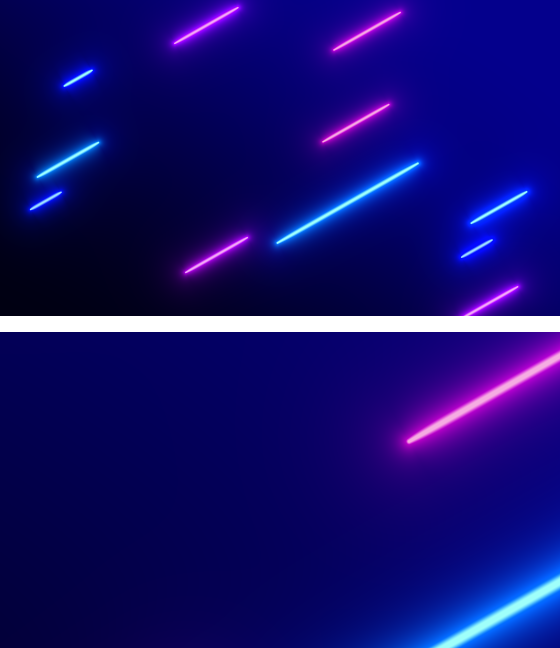
Top: the whole. Bottom: its middle third, enlarged.
A Shadertoy shader for this background:

```glsl
// Slanted neon light streaks glowing over a deep blue diagonal gradient.

const int STREAK_COUNT = 9;
const vec2 SLANT = vec2(0.870, 0.493);          // shared streak direction
const vec2 FIRST_SPOT = vec2(0.615, 0.345);     // start of the scatter sequence
const vec2 SCATTER_STEP = vec2(0.7549, 0.5698); // low-discrepancy increments

const vec3 TEAL = vec3(0.0, 0.72, 0.74);
const vec3 AZURE = vec3(0.0, 0.34, 0.95);
const vec3 BLUE = vec3(0.0, 0.06, 0.90);
const vec3 MAGENTA = vec3(0.74, 0.0, 0.80);
const vec3 PINK = vec3(0.80, 0.0, 0.42);

// Sine-free hash: one number to two values in 0..1
vec2 hash21(float n) {
    vec3 p = fract(vec3(n) * vec3(0.1031, 0.1030, 0.0973));
    p += dot(p, p.yzx + 33.33);
    return fract((p.xx + p.yz) * p.zy);
}

// x: distance to the segment, y: position along it from -1 to 1
vec2 segment(vec2 p, vec2 centre, float halfLength) {
    vec2 q = p - centre;
    float along = clamp(dot(q, SLANT), -halfLength, halfLength);
    return vec2(length(q - SLANT * along), along / halfLength);
}

// Adds a wide halo, a tight glow and a bright core with tapered ends
vec3 addStreak(vec3 col, vec2 p, vec2 centre, float halfLength, float width,
               vec3 glow, vec3 halo, vec3 core, float blur) {
    vec2 s = segment(p, centre, halfLength);
    float taper = 1.0 - 0.45 * pow(abs(s.y), 6.0);
    float d = s.x / taper;
    col += halo * 0.32 * exp(-s.x / (9.0 * width));
    col += glow * 0.85 * exp(-d / (3.2 * width));
    float mask = 1.0 - smoothstep(0.35 * width - blur, 1.25 * width + blur, d);
    return mix(min(col, 1.0), core, mask);
}

vec3 background(vec2 uv) {
    float t = smoothstep(0.0, 0.9, dot(uv, vec2(0.55, 0.45)));
    return mix(vec3(0.0, 0.0, 0.07), vec3(0.015, 0.0, 0.55), t);
}

void mainImage(out vec4 fragColor, in vec2 fragCoord) {
    vec2 p = fragCoord / iResolution.y;
    vec2 canvas = vec2(iResolution.x / iResolution.y, 1.0);
    float blur = 0.5 / iResolution.y;
    vec3 col = background(p / canvas);

    for (int i = 0; i < STREAK_COUNT; i++) {
        vec2 rnd = hash21(float(i) + 1.0);
        vec2 spot = fract(FIRST_SPOT + float(i) * SCATTER_STEP);
        vec2 centre = spot * canvas + 0.03 * (rnd - 0.5);

        bool hero = i == 0;
        bool small = i % 7 == 6;
        bool cool = hero || small || i % 5 == 2;

        float halfLength = hero ? 0.255 : small ? 0.05 : mix(0.10, 0.135, rnd.x);
        float width = hero ? 0.0068 : cool ? 0.0060 : 0.0050;

        // Cool streaks turn from teal to azure toward the right
        vec3 coolGlow = mix(TEAL, AZURE, smoothstep(0.6, 0.9, spot.x));
        vec3 hotGlow = i % 4 == 0 ? PINK : MAGENTA;
        vec3 glow = small ? BLUE : cool ? coolGlow : hotGlow;
        vec3 halo = cool ? BLUE : hotGlow;
        vec3 core = cool ? vec3(0.62, 1.0, 0.98) : mix(hotGlow, vec3(1.0, 0.85, 1.0), 0.8);

        col = addStreak(col, p, centre, halfLength, width, glow, halo, core, blur);

        // Short blue companion below some cool streaks
        if (i % 5 == 2) {
            vec2 below = centre + vec2(-0.07, -0.13);
            col = addStreak(col, p, below, 0.055, 0.0055, BLUE, BLUE,
                            vec3(0.62, 0.88, 1.0), blur);
        }
    }
    fragColor = vec4(clamp(col, 0.0, 1.0), 1.0);
}
```
